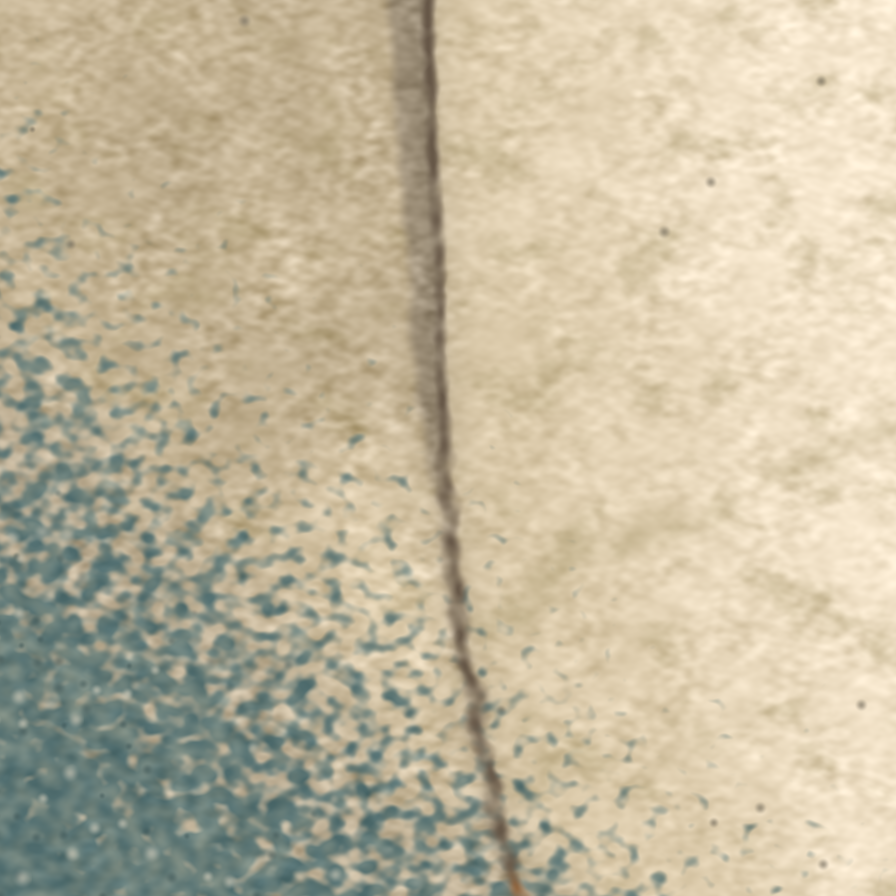
Write a three.js fragment shader that draws this texture.

```glsl
// Weathered cream plaster with a vertical crack and flaking blue-green paint.

varying vec2 vUv;

const vec3 TAN_PLASTER   = vec3(0.770, 0.703, 0.580);
const vec3 WARM_PLASTER  = vec3(0.850, 0.782, 0.655);
const vec3 CREAM_PLASTER = vec3(0.960, 0.900, 0.800);
const vec3 OLIVE_STAIN   = vec3(0.680, 0.620, 0.455);
const vec3 PAINT_DEEP    = vec3(0.295, 0.415, 0.425);
const vec3 PAINT_PALE    = vec3(0.500, 0.560, 0.520);
const vec3 FLAKE_GREY    = vec3(0.750, 0.695, 0.605);
const vec3 CRACK_SHADE   = vec3(0.600, 0.545, 0.460);
const vec3 CRACK_DARK    = vec3(0.390, 0.330, 0.270);
const vec3 RUST          = vec3(0.580, 0.400, 0.240);
const vec3 SPECK_DARK    = vec3(0.440, 0.410, 0.350);
const vec3 SPECK_LIGHT   = vec3(0.820, 0.800, 0.730);

const vec2  GRAIN_SCALE = vec2(46.0, 72.0);
const float GRAIN_LEFT  = 0.108;
const float GRAIN_RIGHT = 0.078;
const vec2  FLAKE_SCALE = vec2(40.0, 50.0);
const float PAINT_EDGE  = 0.70;
const float PAINT_SLOPE = 2.0;
const float FLAKE_SOFT  = 0.48;
const mat2  TURN        = mat2(0.82, 0.57, -0.57, 0.82);

vec2 hash2(vec2 p) {
  return fract(sin(vec2(dot(p, vec2(127.1, 311.7)), dot(p, vec2(269.5, 183.3)))) * 43758.5);
}

float cornerSlope(vec2 cell, vec2 offset) {
  float angle = 6.2832 * hash2(cell).x;
  return dot(vec2(cos(angle), sin(angle)), offset);
}

// Gradient noise on a turned lattice, so that its axes do not show.
float gradientNoise(vec2 p) {
  p = TURN * p;
  vec2 i = floor(p), f = fract(p);
  vec2 u = f * f * f * (f * (f * 6.0 - 15.0) + 10.0);
  vec2 e = vec2(1.0, 0.0);
  float low  = mix(cornerSlope(i, f), cornerSlope(i + e, f - e), u.x);
  float high = mix(cornerSlope(i + e.yx, f - e.yx), cornerSlope(i + e.xx, f - e.xx), u.x);
  return mix(low, high, u.y);
}

float fbm(vec2 p) {
  float sum = 0.0, amp = 1.0;
  for (int i = 0; i < 4; i++) {
    sum += amp * gradientNoise(p);
    p = TURN * p * 2.03 + 17.3;
    amp *= 0.55;
  }
  return sum;
}

// Scattered soft specks: one candidate per cell, kept with the given share.
float specks(vec2 uv, float cells, float radius, float share) {
  vec2 p = uv * cells, cell = floor(p);
  vec2 centre = 0.3 + 0.4 * hash2(cell + 7.7);
  vec2 pick = hash2(cell + 41.3);
  float r = radius * (0.6 + 0.6 * pick.y);
  return step(pick.x, share) * (1.0 - smoothstep(0.0, 1.6 * r, length(fract(p) - centre)));
}

// Horizontal position of the crack at height y.
float crackX(float y) {
  float bend = max(0.0, 0.5 - y);
  float lower = 1.0 - smoothstep(0.4, 0.65, y);
  return 0.477 + 0.04 * (1.0 - y) + 0.25 * bend * bend
       + 0.003 * gradientNoise(vec2(y * 11.0, 3.5))
       + 0.008 * lower * gradientNoise(vec2(y * 34.0, 6.2));
}

void main() {
  vec2 uv = vUv;
  float side = uv.x - crackX(uv.y);
  float right = smoothstep(-0.012, 0.016, side);

  // Plaster: tan on the left, brightening to cream on the right
  float clouds = fbm(uv * 5.0);
  float glow = smoothstep(0.45, 1.03, uv.x + 0.25 * (uv.y - 0.5) + 0.16 * clouds);
  float pale = smoothstep(0.2, 0.45, uv.x) * (1.0 - smoothstep(0.4, 0.62, uv.y));
  vec3 leftTone = TAN_PLASTER + 0.06 * clouds + 0.07 * pale;
  vec3 color = mix(leftTone, mix(WARM_PLASTER, CREAM_PLASTER, glow), right);

  // Olive mottling and a faint broken crease
  float patches = smoothstep(0.0, 0.8, fbm(uv * vec2(12.0, 16.0) + 31.0));
  color = mix(color, OLIVE_STAIN, 0.42 * patches);
  float crease = uv.y - (0.35 + 0.4 * (uv.x - 0.57)) - 0.035 * gradientNoise(uv * 8.0 + 5.0);
  float creaseMask = exp(-crease * crease / 0.0003) * right * smoothstep(0.53, 0.75, uv.x);
  creaseMask *= clamp(0.65 + 1.2 * gradientNoise(uv * 24.0 + 13.0), 0.0, 1.0);
  color = mix(color, OLIVE_STAIN, 0.38 * creaseMask);

  // Irregular grain, yellower in its hollows
  float fine = gradientNoise(uv * GRAIN_SCALE) + 0.65 * gradientNoise(uv * GRAIN_SCALE * 1.6 + 9.0);
  float grain = fine * (1.0 + gradientNoise(uv * 16.0 + 3.0)) + 0.6 * gradientNoise(uv * vec2(22.0, 32.0));
  color += grain * mix(GRAIN_LEFT, GRAIN_RIGHT, right) * vec3(0.9, 0.95, 1.1);
  color = mix(color, SPECK_DARK, 0.6 * specks(uv, 17.0, 0.085, 0.07));

  // Blue-green paint breaking up into soft flakes along its diagonal edge
  float depth = PAINT_EDGE - uv.x - uv.y + 0.09 * clouds;
  float flakes = gradientNoise(uv * FLAKE_SCALE + 60.0) + 0.6 * gradientNoise(uv * vec2(70.0, 84.0) + 20.0);
  float paint = smoothstep(-FLAKE_SOFT, FLAKE_SOFT, 1.15 * flakes + PAINT_SLOPE * (depth - 0.175));
  float paintTone = 0.40 + 0.9 * gradientNoise(uv * 50.0 + 80.0) + 0.35 * clouds;
  vec3 paintColor = mix(PAINT_DEEP, PAINT_PALE, clamp(paintTone, 0.0, 1.0)) + 0.05 * grain;
  color = mix(color, FLAKE_GREY + 0.14 * grain, 0.65 * smoothstep(0.0, 0.22, depth));
  color = mix(color, paintColor, 0.97 * paint);
  float inPaint = smoothstep(0.1, 0.3, depth);
  color = mix(color, PAINT_DEEP * 0.75, 0.45 * inPaint * specks(uv + 0.3, 42.0, 0.2, 0.2));
  color = mix(color, SPECK_LIGHT, 0.6 * inPaint * specks(uv + 0.7, 34.0, 0.23, 0.2));

  // Crack: shaded bevel on its left, broken dark core, soft halo
  float upper = smoothstep(0.42, 0.56, uv.y);
  float bevelWidth = mix(0.012, 0.026 + 0.036 * max(0.0, uv.y - 0.5), upper);
  bevelWidth += 0.006 * gradientNoise(vec2(uv.y * 28.0, 1.5));
  float bevel = smoothstep(-bevelWidth - 0.009, -bevelWidth + 0.008, side)
              * (1.0 - smoothstep(-0.004, 0.011, side));
  color = mix(color, CRACK_SHADE + 0.12 * grain, bevel * mix(0.5, 0.85, upper));
  color *= 1.0 - 0.10 * exp(-abs(side) / 0.018);
  float coreWidth = mix(0.0120, 0.0078, upper) * (1.0 + 0.8 * gradientNoise(vec2(uv.y * 45.0, 8.5)));
  float core = 1.0 - smoothstep(0.0, coreWidth + 0.003, abs(side));
  float wear = 0.62 + 0.9 * gradientNoise(vec2(uv.y * 42.0, uv.x * 60.0)) + 0.25 * smoothstep(0.75, 1.0, uv.y);
  vec3 coreColor = mix(RUST, CRACK_DARK, smoothstep(0.0, 0.045, uv.y));
  color = mix(color, coreColor, core * clamp(wear, 0.15, 0.95));

  gl_FragColor = vec4(clamp(color, 0.0, 1.0), 1.0);
}
```
